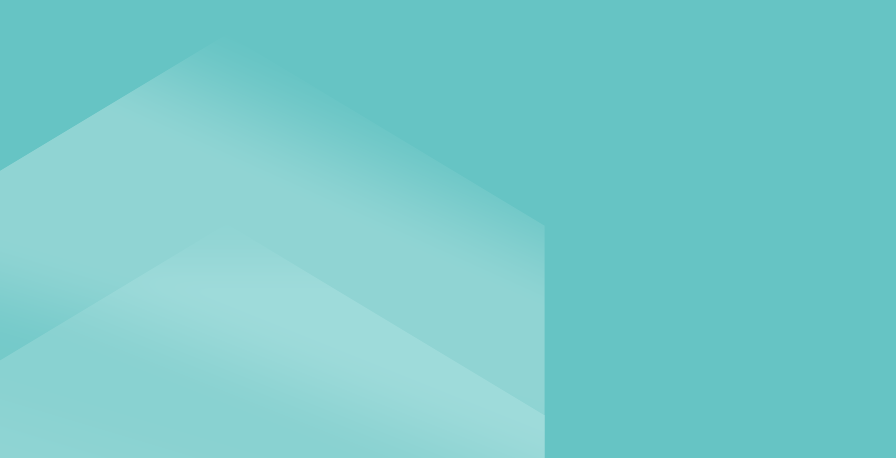
Write a Shadertoy shader that draws this background.

```glsl
// Two translucent folded sheets, stacked like roofs, on a flat teal ground.
// Each sheet is a chevron cut off by a vertical side; its tint fades along
// slanted linear ramps so that the edges melt into the ground.

#define GROUND      vec3(0.400, 0.769, 0.769)
#define OUTER_TINT  vec3(0.565, 0.833, 0.829)
#define INNER_LIGHT vec3(0.620, 0.858, 0.855)
#define INNER_SHADE vec3(0.537, 0.822, 0.818)
#define APEX_X      0.495
#define OUTER_APEX  0.075
#define INNER_APEX  0.489
#define ROOF_SLOPE  0.602
#define SIDE_X      1.189

// Signed distance to the roof region under an apex; negative inside.
float roofDistance(vec2 p, float apexDepth) {
    float roof = apexDepth + ROOF_SLOPE * abs(p.x - APEX_X) - p.y;
    return max(roof / length(vec2(1.0, ROOF_SLOPE)), p.x - SIDE_X);
}

// Smooth coverage of a shape, one pixel wide at its border.
float coverage(float dist, float pixel) {
    return 1.0 - smoothstep(-0.5 * pixel, 0.5 * pixel, dist);
}

// Ramp from 0 to 1 whose level lines descend to the right.
float slantedRamp(vec2 p, float slope, float start, float end) {
    return smoothstep(start, end, p.y - slope * p.x);
}

void mainImage(out vec4 fragColor, in vec2 fragCoord) {
    // Canvas heights, with depth measured down from the top.
    float pixel = 1.0 / iResolution.y;
    vec2 p = vec2(fragCoord.x, iResolution.y - fragCoord.y) * pixel;
    vec3 color = GROUND;

    // Outer sheet: clear along its right slope, dimmed again at lower left.
    float outerAlpha = clamp((p.y - 0.45 * p.x + 0.153) / 0.293, 0.0, 1.0);
    outerAlpha = mix(outerAlpha, smoothstep(0.0, 1.0, outerAlpha), 0.5);
    outerAlpha *= 1.0 - 0.65 * slantedRamp(p, 0.30, 0.50, 0.765);
    color = mix(color, OUTER_TINT, outerAlpha * coverage(roofDistance(p, OUTER_APEX), pixel));

    // Inner sheet: a pale band below its apex, shaded toward the lower left.
    float shade = slantedRamp(p, 0.40, 0.44, 0.71);
    shade -= 0.30 * slantedRamp(p, 0.30, 0.78, 1.02);
    vec3 innerTint = mix(INNER_LIGHT, INNER_SHADE, shade);
    float innerAlpha = smoothstep(0.48, 0.65, p.y);
    color = mix(color, innerTint, innerAlpha * coverage(roofDistance(p, INNER_APEX), pixel));

    fragColor = vec4(color, 1.0);
}
```
